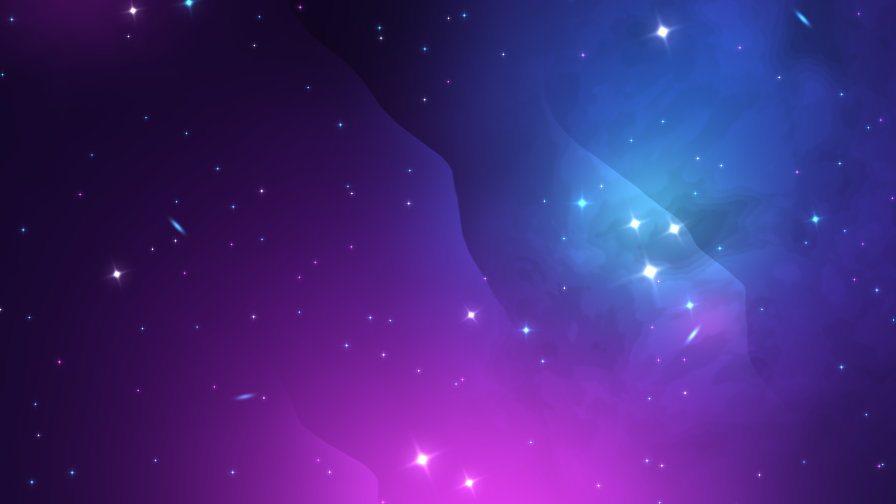
Give the GLSL for this background, as a Shadertoy shader.

```glsl
float hash(vec2 p) {
    p = fract(p * vec2(123.34, 456.21));
    p += dot(p, p + 45.32);
    return fract(p.x * p.y);
}

float noise(vec2 p) {
    vec2 i = floor(p), f = fract(p);
    f = f * f * (3.0 - 2.0 * f);
    return mix(mix(hash(i), hash(i + vec2(1, 0)), f.x),
               mix(hash(i + vec2(0, 1)), hash(i + vec2(1, 1)), f.x), f.y);
}

float fbm(vec2 p) {
    float sum = 0.0, amp = 0.5;
    for (int i = 0; i < 5; i++) {
        sum += amp * noise(p);
        p = mat2(1.6, 1.2, -1.2, 1.6) * p + 7.3;
        amp *= 0.5;
    }
    return sum;
}

// Stepped tones with soft borders, like layered washes
float terrace(float v, float steps) {
    float s = v * steps;
    return (floor(s) + smoothstep(0.25, 0.75, fract(s))) / steps;
}

float glow(vec2 p, vec2 centre, vec2 radius) {
    vec2 q = (p - centre) / radius;
    return exp(-dot(q, q));
}

// Round core with four thin rays
float star(vec2 p, vec2 centre, float size, float angle) {
    float c = cos(angle), s = sin(angle);
    vec2 q = abs(mat2(c, -s, s, c) * (p - centre)) / size;
    float rays = exp(-q.x * 2.8 - q.y * q.y * 90.0) + exp(-q.y * 2.8 - q.x * q.x * 90.0);
    return 1.1 * exp(-dot(q, q) * 20.0) + 0.55 * rays + 0.12 * exp(-dot(q, q) * 1.5);
}

float streak(vec2 p, vec2 centre, float angle) {
    vec2 q = p - centre;
    float c = cos(angle), s = sin(angle);
    q = vec2(c * q.x + s * q.y, c * q.y - s * q.x);
    return glow(q, vec2(0), vec2(0.015, 0.004));
}

// Sparse twinkles, one per chosen cell
vec3 scatteredStars(vec2 p) {
    vec3 light = vec3(0);
    for (int i = 0; i < 2; i++) {
        float layer = float(i), scale = 9.0 + 4.0 * layer;
        vec2 grid = p * scale + layer * 17.7;
        vec2 cell = floor(grid);
        float pick = hash(cell + 3.1), hue = hash(cell + 8.7);
        vec2 spot = 0.2 + 0.6 * vec2(hash(cell + 1.3), hash(cell + 5.9));
        vec2 q = (fract(grid) - spot) / scale;
        float size = mix(0.007, 0.012, pow(hash(cell + 11.2), 4.0));
        vec3 tint = hue < 0.5 ? vec3(0.25, 0.75, 0.95)
                  : hue < 0.75 ? vec3(0.85, 0.3, 0.8) : vec3(0.85, 0.8, 0.95);
        light += 0.6 * tint * star(q, vec2(0), size, 0.0) * step(pick, 0.2);
    }
    return light;
}

void mainImage(out vec4 fragColor, in vec2 fragCoord) {
    vec2 p = fragCoord / iResolution.y;
    p.x += 0.5 * (16.0 / 9.0 - iResolution.x / iResolution.y);
    float down = 1.0 - p.y;
    float cloud = fbm(p * 3.2 + 2.0);
    float wash = terrace(fbm(p * 6.0 + cloud * 1.2), 10.0) - 0.48;
    vec2 w = p + 0.08 * vec2(cloud - 0.5, wash);

    // Broad colour fields
    vec3 col = vec3(0.06, 0.025, 0.15);
    col = mix(col, vec3(0.17, 0.10, 0.42), smoothstep(0.75, 1.2, p.x) * 0.9);
    col = mix(col, vec3(0.34, 0.06, 0.48), 0.85 * glow(p, vec2(0.80, 0.20), vec2(0.60, 0.55)));
    col = mix(col, vec3(0.30, 0.06, 0.38), 0.7 * glow(w, vec2(0.15, 1.04), vec2(0.22, 0.14)));
    col = mix(col, vec3(0.32, 0.18, 0.66), 0.8 * glow(w, vec2(1.22, 0.32), vec2(0.42, 0.34)));
    col = mix(col, vec3(0.25, 0.32, 0.74), 0.55 * glow(w, vec2(1.20, 0.50), vec2(0.28, 0.25)));
    col = mix(col, vec3(0.15, 0.34, 0.72), 0.88 * glow(w, vec2(1.33, 0.79), vec2(0.35, 0.34)));
    col = mix(col, vec3(0.88, 0.24, 0.94), 0.97 * glow(p, vec2(0.97, -0.04), vec2(0.46, 0.34)));

    // Curved borders of the cloud banks
    float wobble = 0.07 * (cloud - 0.5);
    float valley = p.x - wobble - 0.56 - 0.20 * smoothstep(0.0, 0.24, down)
        - 0.14 * smoothstep(0.20, 0.35, down) - 0.15 * smoothstep(0.42, 0.72, down);
    float ridge = p.x - wobble - 1.08 - 0.30 * smoothstep(0.18, 0.53, down)
        - 0.11 * smoothstep(0.48, 0.58, down) - 0.14 * smoothstep(0.67, 0.92, down);
    float bank = p.x - wobble - 0.36 - 0.24 * smoothstep(0.48, 0.85, down)
        - 0.16 * smoothstep(0.82, 0.96, down);

    float upper = smoothstep(0.3, 0.55, p.y);
    float shade = smoothstep(-0.003, 0.003, valley) * exp(-max(valley, 0.0) / 0.13);
    col *= 1.0 - 0.24 * shade * upper;
    float shelf = smoothstep(-0.003, 0.003, -valley) * exp(min(valley, 0.0) / 0.10);
    col += vec3(0.03, 0.05, 0.12) * shelf * glow(p, vec2(0.86, 0.64), vec2(0.2, 0.22));

    // Bright core and its sharp right-hand rim
    col = mix(col, vec3(0.32, 0.72, 0.92), 0.88 * glow(w, vec2(1.31, 0.57), vec2(0.16, 0.16)));
    float rim = smoothstep(-0.003, 0.003, -ridge) * exp(min(ridge, 0.0) / 0.15);
    col += vec3(0.10, 0.14, 0.18) * rim * glow(p, vec2(1.32, 0.54), vec2(0.25, 0.26));
    col += vec3(0.20, 0.02, 0.07) * glow(w, vec2(1.40, 0.37), vec2(0.06, 0.06));
    float fold = smoothstep(-0.003, 0.003, -bank) * exp(min(bank, 0.0) / 0.12);
    col += vec3(0.08, 0.04, 0.10) * fold * glow(p, vec2(0.70, 0.06), vec2(0.14, 0.17));

    // Layered washes, strongest on the right
    float washStrength = mix(0.12, 0.7, smoothstep(0.85, 1.2, p.x)) * smoothstep(-0.1, 0.4, p.y);
    col *= 1.0 + wash * washStrength;
    col *= 1.0 - 0.35 * glow(p, vec2(1.8, 0.0), vec2(0.26, 0.28));
    col *= 1.0 - 0.2 * glow(p, vec2(0.72, 0.95), vec2(0.2, 0.15));

    // Small stars, leading stars and short streaks
    col += scatteredStars(p);
    float white = star(p, vec2(1.315, 0.937), 0.038, 0.3) + star(p, vec2(1.290, 0.461), 0.042, 0.3)
        + star(p, vec2(1.260, 0.556), 0.028, 0.3) + star(p, vec2(1.338, 0.546), 0.030, 0.5)
        + star(p, vec2(0.838, 0.088), 0.040, 0.4) + star(p, vec2(0.931, 0.042), 0.027, 0.4)
        + star(p, vec2(0.232, 0.456), 0.024, 0.3) + star(p, vec2(0.264, 0.979), 0.022, 0.2)
        + star(p, vec2(0.935, 0.375), 0.021, 0.6);
    float cyan = star(p, vec2(1.155, 0.597), 0.026, 0.0) + star(p, vec2(0.375, 0.995), 0.028, 0.2)
        + star(p, vec2(1.618, 0.565), 0.022, 0.2) + star(p, vec2(1.369, 0.394), 0.022, 0.2)
        + star(p, vec2(1.044, 0.345), 0.021, 0.0) + streak(p, vec2(1.593, 0.963), -0.8)
        + streak(p, vec2(0.352, 0.551), -0.8) + 0.6 * streak(p, vec2(0.486, 0.213), 0.2)
        + streak(p, vec2(1.375, 0.336), 0.9);
    col += white * vec3(1.0, 0.93, 1.0) + cyan * vec3(0.2, 0.75, 0.9);

    fragColor = vec4(clamp(col, 0.0, 1.0), 1.0);
}
```
